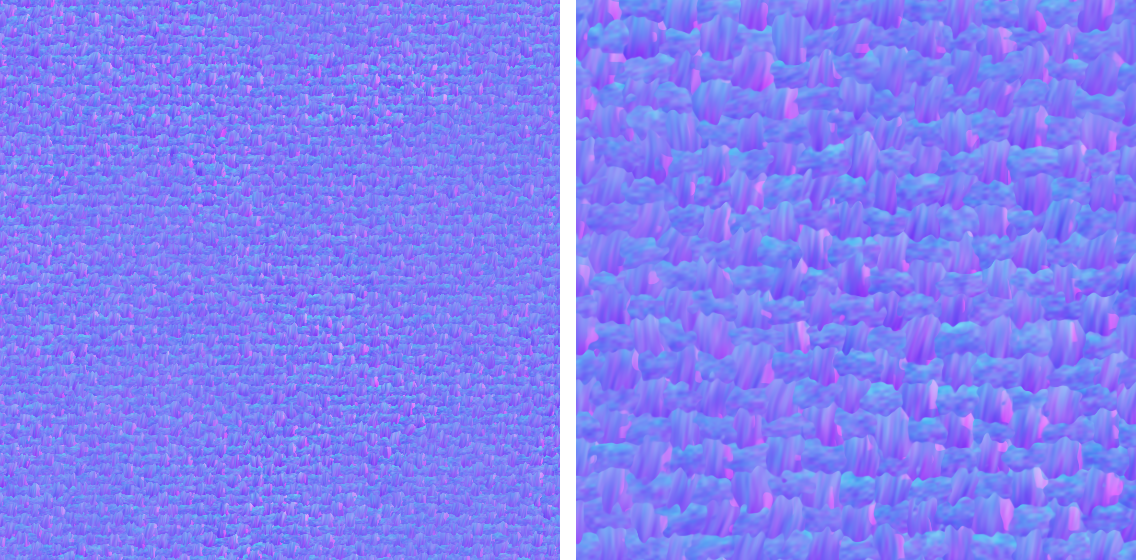
Left: the whole. Right: its middle third, enlarged.
Write a Shadertoy shader that draws this texture map.

```glsl
const vec2  THREADS       = vec2(48.0, 56.0); // warp columns, weft rows
const float WOBBLE        = 0.16;             // thread wander, in cells
const float JITTER        = 0.36;             // scatter of each float
const vec2  WARP_SIZE     = vec2(0.62, 0.90); // half size of upright floats
const vec2  WEFT_SIZE     = vec2(0.86, 0.58); // half size of lying floats
const float FRAY          = 0.55;             // raggedness of float borders
const float CRISPNESS     = 17.0;             // sharpness of float borders
const float STREAK_SHEAR  = 0.14;             // slant of the fibres
const vec2  WARP_FIBRES   = vec2(5.0, 0.9);   // streaks run upward
const vec2  WEFT_FIBRES   = vec2(3.0, 4.2);   // tufts, slightly flattened
const vec2  WARP_LEAN     = vec2(0.045, -0.06);
const vec2  WEFT_LEAN     = vec2(-0.06, 0.01);
const vec2  WARP_ARCH     = vec2(0.09, 0.36);
const vec2  WEFT_ARCH     = vec2(0.09, 0.22);
const vec2  WARP_RELIEF   = vec2(0.24, 0.24);
const vec2  WEFT_RELIEF   = vec2(0.20, 0.25);
const float FLOAT_TILT    = 0.09;
const vec2  RIGHT_GLINT   = vec2(0.50, 0.03); // pink slivers
const vec2  UPPER_GLINT   = vec2(-0.12, 0.20); // cyan tufts
const float PATCHES       = 5.0;              // cloth patches across
const float PATCH_EDGE    = 45.0;
const vec2  PATCH_GAIN    = vec2(0.80, 1.20); // flattest, strongest relief
const float PATCH_LEAN    = 0.012;
const float BLUE          = 0.965;
const float BLUE_LEAN     = 0.04;

float hash(vec2 p) {
    vec3 q = fract(p.xyx * 0.1031);
    q += dot(q, q.yzx + 33.33);
    return fract((q.x + q.y) * q.z);
}

vec2 hash2(vec2 p) {
    return vec2(hash(p), hash(p + 57.3));
}

// Smooth value noise in -1..1
float noise(vec2 p) {
    vec2 i = floor(p), f = fract(p);
    f = f * f * (3.0 - 2.0 * f);
    float low  = mix(hash(i), hash(i + vec2(1, 0)), f.x);
    float high = mix(hash(i + vec2(0, 1)), hash(i + vec2(1, 1)), f.x);
    return 2.0 * mix(low, high, f.y) - 1.0;
}

float fibres(vec2 p) {
    return 0.65 * noise(p) + 0.6 * noise(p * 2.1 + 31.7);
}

// Softly bordered patches: x = relief gain, yz = lean
vec3 clothPatch(vec2 p) {
    p = p * PATCHES + 0.25 * vec2(noise(p * 16.0), noise(p * 16.0 + 80.0));
    vec2 base = floor(p);
    vec3 sum = vec3(0.0);
    float total = 0.0;
    for (int y = -1; y <= 1; y++)
    for (int x = -1; x <= 1; x++) {
        vec2 id = base + vec2(x, y) + 20.0;
        vec2 d = id - 20.0 + hash2(id) - p;
        float weight = exp(-PATCH_EDGE * dot(d, d)) + 1e-20;
        float gain = mix(PATCH_GAIN.x, PATCH_GAIN.y, hash(id + 9.1));
        sum += weight * vec3(gain, PATCH_LEAN * (hash2(id + 4.7) - 0.5));
        total += weight;
    }
    return sum / total;
}

// Surface slope of the weave, p in cells
vec2 weaveSlope(vec2 p) {
    p += WOBBLE * vec2(noise(p * 0.6), noise(p * 0.6 + 43.0));
    vec2 upright = p - vec2(STREAK_SHEAR * p.y, 0.0);
    vec2 lying = p - vec2(0.0, STREAK_SHEAR * p.x);
    float warpFray = FRAY * noise(upright * vec2(5.5, 1.2) + 7.0);
    float weftFray = FRAY * noise(lying * vec2(4.2, 3.8) + 71.0);

    // Overlap the floats around this point; the highest one shows
    vec2 base = floor(p + 0.5), slope = vec2(0.0);
    float total = 0.0, weft = 0.0, side = 0.0, top = 0.0;
    for (int y = -1; y <= 1; y++)
    for (int x = -1; x <= 1; x++) {
        vec2 id = base + vec2(x, y);
        float isWeft = mod(id.x + id.y, 2.0);
        vec2 d = p - id - JITTER * (hash2(id + 3.0) - 0.5);
        vec2 e = d / mix(WARP_SIZE, WEFT_SIZE, isWeft);
        float height = mix(warpFray, weftFray, isWeft) - dot(e, e)
                     + 0.15 * hash(id + 29.0);
        float weight = exp(CRISPNESS * height);
        vec2 arch = clamp(e, -1.0, 1.0) * mix(WARP_ARCH, WEFT_ARCH, isWeft);
        slope += weight * (arch + FLOAT_TILT * (hash2(id + 11.0) - 0.5));
        weft += weight * isWeft;
        side += weight * (1.0 - isWeft) * smoothstep(0.25, 0.45, e.x);
        top += weight * isWeft * smoothstep(0.0, 0.5, e.y);
        total += weight;
    }
    slope /= total;
    weft /= total;

    // Fibres along each thread
    vec2 warpSlope = WARP_LEAN + WARP_RELIEF
        * vec2(fibres(upright * WARP_FIBRES + 37.0), fibres(upright * WARP_FIBRES));
    vec2 weftSlope = WEFT_LEAN + WEFT_RELIEF
        * vec2(fibres(lying * 3.6 + 53.0), fibres(lying * WEFT_FIBRES + 19.0));
    slope += mix(warpSlope, weftSlope, weft);

    // Steep slivers along float sides and tops
    side *= smoothstep(0.2, 0.4, noise(p * vec2(3.2, 2.2) + 63.0)) / total;
    top *= smoothstep(0.0, 0.4, noise(p * vec2(2.4, 3.0) + 91.0)) / total;
    return slope + side * RIGHT_GLINT + top * UPPER_GLINT;
}

void mainImage(out vec4 fragColor, in vec2 fragCoord) {
    vec2 uv = fragCoord / iResolution.xy;
    vec3 cloth = clothPatch(uv);
    vec2 slope = weaveSlope(uv * THREADS + 8.0) * cloth.x + cloth.yz;

    // Encode the slope as a tangent-space colour
    vec2 redGreen = 0.5 + 0.5 * slope / sqrt(1.0 + 0.5 * dot(slope, slope));
    float blue = BLUE + BLUE_LEAN * slope.x;
    fragColor = vec4(clamp(vec3(redGreen, blue), 0.0, 1.0), 1.0);
}
```
